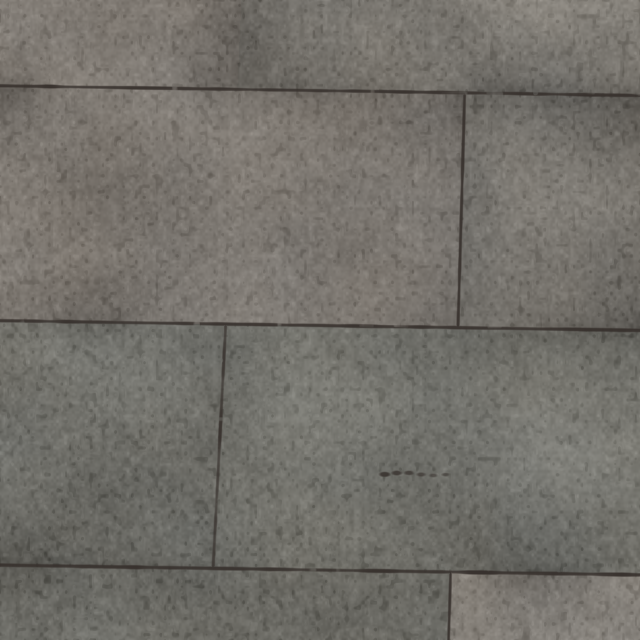
Write a Shadertoy shader that draws this texture.

```glsl
// Worn grey granite slabs in staggered bond, with thin dark joints and fine speckle.
#define SLAB_WIDTH 0.82
#define STAGGER 0.456
#define JOINT_OFFSET 0.327
#define ROW_BASE 0.117
#define ROW_TILT 0.0153
#define JOINT_HALF 0.0025
#define GRAIN 0.098
#define STAINING 0.34
#define WARM_STONE vec3(0.507, 0.484, 0.458)
#define COOL_STONE vec3(0.438, 0.437, 0.413)
#define JOINT_COLOR vec3(0.215, 0.190, 0.175)

float hash(vec2 p) {
    return fract(sin(dot(p, vec2(127.1, 311.7))) * 43758.5453);
}

float noise(vec2 p) {
    vec2 i = floor(p), f = fract(p);
    f = f * f * (3.0 - 2.0 * f);
    return mix(mix(hash(i), hash(i + vec2(1, 0)), f.x),
               mix(hash(i + vec2(0, 1)), hash(i + vec2(1, 1)), f.x), f.y);
}

float fbm(vec2 p) {
    float sum = 0.0, weight = 0.5;
    for (int i = 0; i < 4; i++) {
        sum += weight * noise(p);
        p = p * 2.03 + 17.3;
        weight *= 0.5;
    }
    return sum / 0.9375;
}

// Coverage of a line of the given half width
float line(float dist, float halfWidth, float soft) {
    return 1.0 - smoothstep(halfWidth - soft, halfWidth + soft, dist);
}

// Soft round patch
float patchMask(vec2 p, vec2 center, vec2 size) {
    vec2 d = (p - center) / size;
    return exp(-dot(d, d));
}

// Slab coordinates: x counts slabs, y counts rows, in slight perspective
vec2 slabCoords(vec2 uv) {
    float h = uv.y + ROW_TILT * uv.x - ROW_BASE;
    float row = h * (2.563 + 0.143 * h);
    float x = uv.x - uv.y * (0.073 - 0.06 * uv.x);
    float shift = STAGGER * mod(floor(row), 2.0);
    return vec2((x - JOINT_OFFSET) / SLAB_WIDTH - shift, row);
}

// Warm or cool cast of each slab
float slabWarmth(vec2 id) {
    float right = step(0.0, id.x);
    float upper = step(0.5, id.y) * (0.88 - 0.35 * right);
    float lower = step(id.y, -0.5) * 0.70 * right;
    return 0.06 + upper + lower + 0.06 * (hash(id) - 0.5);
}

// Row of small dark scratches
float scratches(vec2 uv, float soft) {
    float mask = 0.0;
    for (int i = 0; i < 6; i++) {
        float k = float(i);
        vec2 center = vec2(0.601 + 0.019 * k, 0.257 + 0.005 * hash(vec2(k, 4.0)));
        vec2 size = vec2(0.008, 0.0038) * mix(1.0, 0.65, k / 5.0);
        float d = (length((uv - center) / size) - 1.0) * size.y;
        mask = max(mask, line(d, 0.0, soft) * (0.85 - 0.07 * k));
    }
    return mask;
}

void mainImage(out vec4 fragColor, in vec2 fragCoord) {
    vec2 uv = fragCoord / iResolution.xy;
    float soft = max(0.0016, 0.75 / iResolution.y);
    vec2 slab = slabCoords(uv);
    vec2 id = floor(slab);
    vec2 toJoint = abs(slab - round(slab)) * vec2(SLAB_WIDTH, 0.375);

    // Slab tone with broad stains, pale middles and grime by the joints
    vec3 color = mix(COOL_STONE, WARM_STONE, slabWarmth(id));
    float cloud = fbm(uv * vec2(4.0, 5.0) + id * 3.7);
    color *= 1.0 + STAINING * (cloud - 0.5);
    color += 0.055 * patchMask(vec2(uv.x, fract(slab.y)), vec2(0.86, 0.47), vec2(0.13, 0.30));
    color *= 1.0 - 0.19 * patchMask(uv, vec2(0.37, 0.94), vec2(0.10, 0.08));
    float grime = smoothstep(0.3, 0.75, noise(uv * vec2(6.0, 3.5) + 21.0));
    color *= 1.0 - 0.22 * grime * exp(-toJoint.y / 0.05);
    color *= 1.0 - 0.05 * exp(-toJoint.x / 0.04);
    color += vec3(0.012, 0.0, -0.012) * (fbm(uv * 7.0 + 40.0) - 0.5);

    // Mineral grain, dark pits and pale flecks
    float coarse = noise(uv * vec2(140.0, 110.0)) - 0.5;
    float fine = noise(uv * vec2(245.0, 205.0) + 31.0) - 0.5;
    color += GRAIN * (0.6 * coarse + 0.5 * fine);
    float speck = noise(uv * vec2(155.0, 120.0) + 73.0);
    color -= 0.06 * smoothstep(0.66, 0.92, speck);
    color += 0.03 * smoothstep(0.72, 0.95, 1.0 - speck);

    // Joints of uneven width; the unshifted ones wear away upward
    float wear = noise(uv * 38.0 + 5.0);
    float halfWidth = JOINT_HALF * (0.75 + 0.5 * wear);
    float bed = line(toJoint.y, halfWidth, soft) * (0.78 + 0.2 * wear);
    float worn = 1.0 - mod(id.y, 2.0);
    float lowest = step(id.y, -0.5);
    float fade = mix(0.9, (0.5 + 0.45 * wear) * step(id.y, 1.5), worn * (1.0 - lowest));
    float head = line(toJoint.x, halfWidth * 0.9, soft) * fade;
    float nick = smoothstep(0.86, 0.96, noise(uv * 55.0 + 63.0));
    float joint = max(bed, head) * (1.0 - 0.6 * nick);
    color = mix(color, JOINT_COLOR, joint);
    color = mix(color, JOINT_COLOR, scratches(uv, soft));

    fragColor = vec4(clamp(color, 0.0, 1.0), 1.0);
}
```
